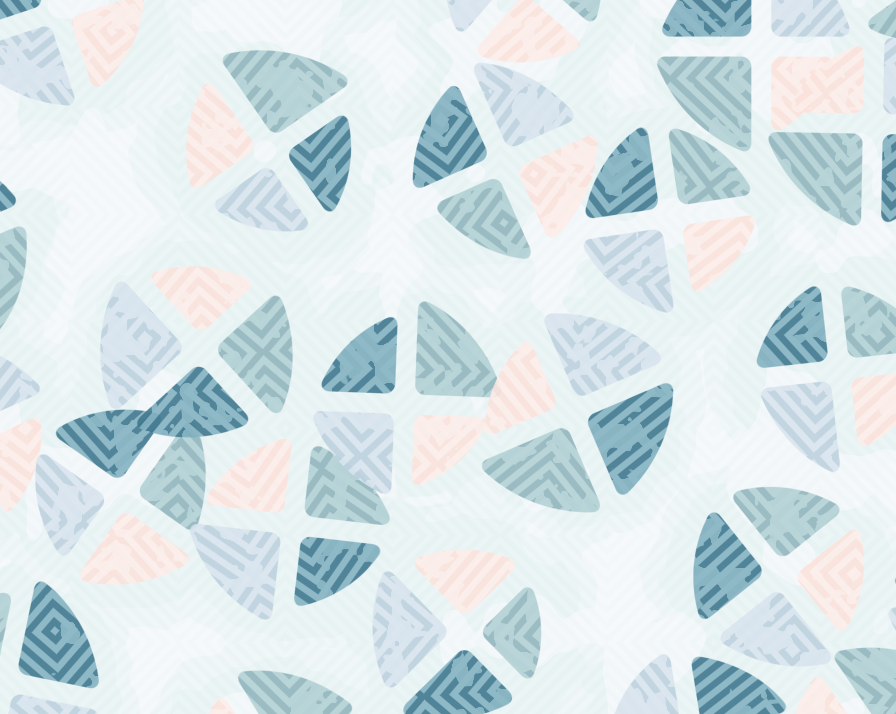
This pattern is drawn by a Shadertoy shader. Its source:

```glsl
const float CELL = 0.29;
const float HALF_PI = 1.5707963;

// Petal kinds in order around a flower: teal, sage, pink, mist
const vec3 GROUND[4] = vec3[4](vec3(0.52, 0.70, 0.76), vec3(0.70, 0.82, 0.835),
                               vec3(0.99, 0.93, 0.915), vec3(0.85, 0.895, 0.935));
const vec3 STRIPE[4] = vec3[4](vec3(0.25, 0.47, 0.56), vec3(0.57, 0.71, 0.74),
                               vec3(0.985, 0.885, 0.86), vec3(0.74, 0.82, 0.87));
const vec3 PAPER = vec3(0.965, 0.977, 0.988);
const vec3 HALO = vec3(0.925, 0.961, 0.966);
const vec3 HALO_STRIPE = vec3(0.898, 0.945, 0.947);

vec2 hash22(vec2 p) {
    vec3 q = fract(p.xyx * vec3(0.1031, 0.1030, 0.0973));
    q += dot(q, q.yzx + 33.33);
    return fract((q.xx + q.yz) * q.zy);
}

float noise(vec2 p) {
    vec2 i = floor(p), f = fract(p);
    f = f * f * (3.0 - 2.0 * f);
    float low = mix(hash22(i).x, hash22(i + vec2(1, 0)).x, f.x);
    float high = mix(hash22(i + vec2(0, 1)).x, hash22(i + vec2(1, 1)).x, f.x);
    return mix(low, high, f.y);
}

// Ragged two-octave noise for worn areas
float torn(vec2 p) {
    return 0.65 * noise(p) + 0.35 * noise(p * 2.7 + 9.0);
}

vec2 rotate(vec2 p, float a) {
    float c = cos(a), s = sin(a);
    return vec2(c * p.x - s * p.y, s * p.x + c * p.y);
}

float fill(float d, float px) {
    return 1.0 - smoothstep(-px, px, d);
}

// Intersection with a corner of radius r
float roundMax(float a, float b, float r) {
    return min(max(a, b), -r) + length(max(vec2(a, b) + r, 0.0));
}

// Mirrored diagonal stripes forming chevrons and diamonds
float chevrons(vec2 p, float fold, float pitch, float px) {
    vec2 m = abs(mod(p, fold) - 0.5 * fold);
    float s = (m.x + m.y) * 0.7071 / pitch;
    return fill((abs(fract(s) - 0.5) - 0.25) * pitch, px);
}

// Quarter shape with a bulging outer side, inner corner near the origin
float petalDistance(vec2 q, vec2 size) {
    const float gap = 0.014, bulge = 0.35;
    float outer = length(q / size + bulge) - length(vec2(1.0 + bulge, bulge));
    float sides = roundMax(gap - q.x, gap - q.y, 0.014);
    return roundMax(sides, outer * min(size.x, size.y), 0.015);
}

vec3 petalColor(vec2 uv, vec2 seed, int kind, float tilt, float px) {
    vec2 p = rotate(uv, tilt) + seed;
    float worn = smoothstep(0.59, 0.61, torn(uv * 32.0 + seed * 50.0));
    float stripe = chevrons(p, 0.24, 0.0185, px) * (1.0 - 0.9 * worn);
    return mix(GROUND[kind], STRIPE[kind], stripe);
}

void mainImage(out vec4 fragColor, in vec2 fragCoord) {
    float px = 0.8 / iResolution.y;
    vec2 uv = fragCoord / iResolution.y;
    vec2 grid = rotate(uv, 0.35) + 3.0;
    vec2 home = floor(grid / CELL);
    float ragged = torn(uv * 16.0);
    vec4 petals = vec4(0.0);
    float halo = 0.0;

    // Four-petal flowers on a jittered grid
    for (int y = -1; y <= 1; y++)
    for (int x = -1; x <= 1; x++) {
        vec2 id = home + vec2(x, y);
        vec2 jitter = hash22(id), turn = hash22(id + 71.3);
        vec2 local = grid - (id + 0.5 + 0.46 * (jitter - 0.5)) * CELL;

        float rim = length(local) - 0.187 + 0.05 * (ragged - 0.5);
        halo = max(halo, 0.55 * fill(rim, px) + 0.45 * fill(rim + 0.027, px));

        local.x *= turn.y < 0.5 ? -1.0 : 1.0;
        for (int k = 0; k < 4; k++) {
            vec2 seed = hash22(id * 4.0 + float(k) * 17.7);
            vec2 q = rotate(local, turn.x * 4.0 * HALF_PI + float(k) * HALF_PI);
            vec2 size = mix(vec2(0.117), vec2(0.157), seed) * (k == 2 ? 0.92 : 1.0);
            float cover = 0.9 * fill(petalDistance(q, size), px);
            vec3 color = petalColor(uv, seed, k, 0.4 * (turn.y - 0.5), px);
            petals = mix(petals, vec4(color, 1.0), cover);
        }
    }

    // Pale ground: torn halos with fine stripes
    float patches = smoothstep(0.64, 0.65, torn(uv * 9.0 + 4.0));
    halo *= 1.0 - 0.75 * patches;
    float fine = chevrons(uv + 0.05, 0.3, 0.0145, px);
    vec3 ground = mix(PAPER, mix(HALO, HALO_STRIPE, 0.75 * fine), halo);
    ground -= 0.008 * fine * (1.0 - halo);

    fragColor = vec4(ground * (1.0 - petals.a) + petals.rgb, 1.0);
}
```
